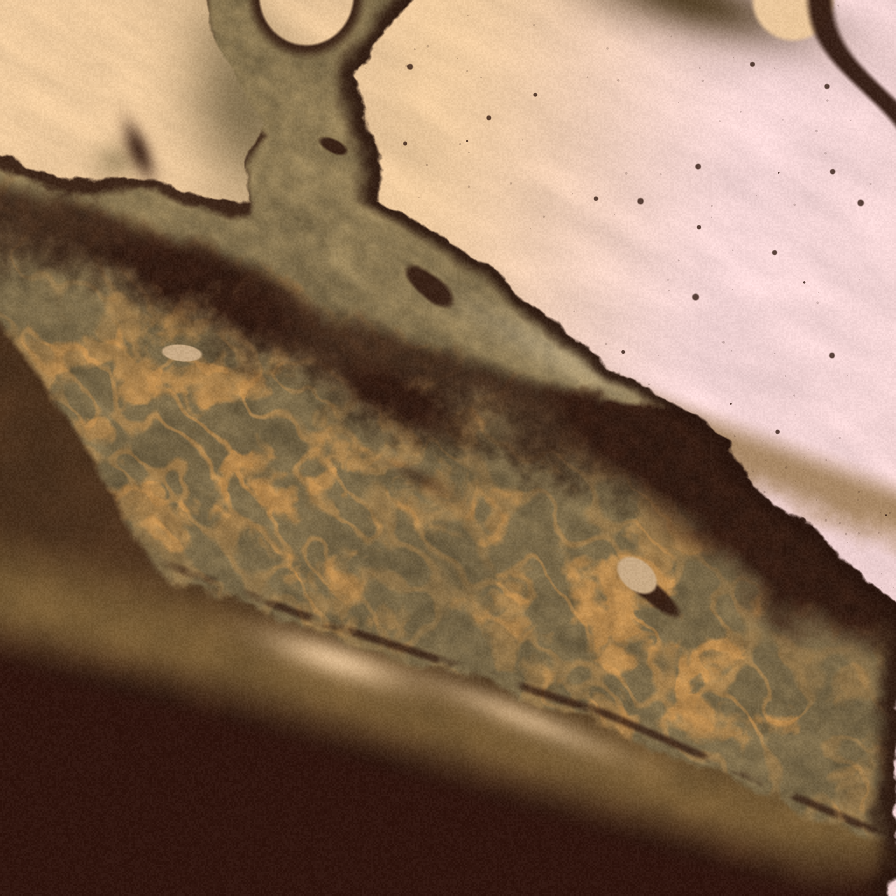
A WebGL 1 fragment shader for this texture:

```glsl
precision highp float;
// Peeling cream paint over a weathered, rust-veined metal ledge.
// Four-knot paths place the layers, noise makes veins and ragged rims,
// and soft rotated spots add shadows and highlights.
uniform vec2 u_resolution;

#define DARK vec3(.19, .1, .065)
#define METAL vec3(.53, .455, .315)
#define RUST vec3(.75, .55, .31)
#define CREAM vec3(.92, .78, .61)
#define PINK vec3(.95, .83, .83)
#define LEDGE vec3(.45, .345, .2)
#define VEINS 24.
#define RAGGED .028
#define GRAIN .045

vec2 p;

float hash(vec2 v) {
  vec3 q = fract(v.xyx * .1031);
  q += dot(q, q.yzx + 33.33);
  return fract((q.x + q.y) * q.z);
}
float noise(vec2 v) {
  vec2 i = floor(v), f = fract(v);
  f *= f * (3. - 2. * f);
  return mix(mix(hash(i), hash(i + vec2(1, 0)), f.x),
             mix(hash(i + vec2(0, 1)), hash(i + 1.), f.x), f.y);
}
float fbm(vec2 v) {
  float sum = 0., amp = .53;
  for (int i = 0; i < 4; i++) {
    sum += amp * noise(v);
    v = mat2(1.6, 1.2, -1.2, 1.6) * v + 7.3;
    amp *= .5;
  }
  return sum;
}
// Piecewise-linear curve through four knots.
float path(float t, vec4 at, vec4 v) {
  vec3 k = clamp((t - at.xyz) / (at.yzw - at.xyz), 0., 1.);
  return mix(mix(mix(v.x, v.y, k.x), v.z, k.y), v.w, k.z);
}
vec2 turn(vec2 v, float a) {
  float c = cos(a), s = sin(a);
  return vec2(c * v.x + s * v.y, c * v.y - s * v.x);
}
float spot(float x, float y, float rx, float ry, float a) {
  vec2 q = turn(p - vec2(x, y), a) / vec2(rx, ry);
  return exp(-dot(q, q));
}
float cover(float d, float soft) { return smoothstep(-soft, soft, d); }

float bigSheet() {
  float upper = path(p.y, vec4(1, .915, .84, .775), vec4(.45, .395, .415, .43));
  float middle = path(p.y, vec4(.775, .705, .59, .508), vec4(.43, .54, .68, .818));
  float lower = path(p.y, vec4(.508, .466, .407, .323), vec4(.818, .833, .91, 1));
  float x = p.y > .775 ? upper : p.y > .508 ? middle : lower;
  return (p.x - x) * .62;
}
float leftSheet(float y) {
  float side = path(y, vec4(1, .96, .863, .82), vec4(.228, .235, .297, .276));
  return min(side - p.x, y - path(p.x, vec4(0, .065, .17, .23), vec4(.83, .805, .797, .778)));
}
// Sparse pits, one at most per cell.
float pits(float cells, float chance) {
  vec2 id = floor(p * cells);
  vec2 offset = .5 * vec2(hash(id + 3.), hash(id + 9.)) + .25;
  float r = .04 + .13 * hash(id + 17.);
  return step(hash(id), chance) * smoothstep(r, r * .5, length(fract(p * cells) - offset));
}

void main() {
  p = gl_FragCoord.xy / u_resolution;
  vec2 flow = turn(p, -.5);
  float rough = fbm(p * 22.), fine = fbm(p * 75.), streak = fbm(flow * vec2(14, 45));
  float jag = (rough + .5 * fine - .75) * RAGGED;

  // Metal, with rust veins below its lip
  float drop = path(p.x, vec4(0, .235, .365, .7), vec4(.8, .735, .655, .55)) - p.y + jag;
  float below = cover(drop, .008);
  vec3 col = METAL * (.68 + .35 * streak + .3 * fine) * (1. - .12 * below);
  col += .13 * spot(.62, .605, .11, .02, -.5);
  vec2 warped = p + .035 * vec2(rough, fbm(p * 18. + 40.));
  float ridge = 1. - abs(2. * noise(turn(warped, -.9) * VEINS * vec2(1, 1.7)) - 1.);
  float density = .28 + .7 * (spot(.25, .49, .19, .1, -.55) + spot(.72, .29, .2, .08, -.65));
  float vein = .7 * smoothstep(.7, .95, ridge) + smoothstep(.53, .68, fbm(warped * VEINS + 11.));
  col = mix(col, RUST * (.8 + .4 * fine), below * clamp(vein * density, 0., .9));

  // Groove, hollows and shade beneath the large sheet
  float shadeY = path(p.x, vec4(.55, .7, .87, 1), vec4(.52, .43, .265, .22));
  float shade = .72 * cover(drop - .008, .015) * smoothstep(.13, .04, drop + jag * 2.);
  shade += .85 * spot(.465, .54, .065, .023, -.5) + .6 * spot(.22, .675, .1, .032, -.4);
  shade += .5 * spot(.47, .465, .035, .009, -.5);
  shade += 1.1 * smoothstep(0., .1, p.y - shadeY + jag * 2.) * smoothstep(.58, .75, p.x) * below;
  col = mix(col, DARK * (.8 + .4 * fine), clamp(shade, 0., .96));

  // Ledge front, its glints and the dark underside
  float rim = p.y - path(p.x, vec4(.176, .35, .68, 1), vec4(.362, .297, .19, .05)) + jag;
  float under = p.y - path(p.x, vec4(0, .26, .52, .91), vec4(.26, .193, .115, 0));
  float band = smoothstep(-.005, .07, under) * (1. - .62 * smoothstep(.08, .17, under));
  vec3 front = mix(DARK, LEDGE, band) * (.85 + .3 * rough);
  float glint = spot(.375, .263, .075, .018, -.32) + .75 * spot(.585, .198, .1, .015, -.38);
  front = mix(front, CREAM, .85 * min(glint, 1.));
  float leftX = path(p.y, vec4(.65, .583, .52, .362), vec4(-.01, .04, .085, .176));
  col = mix(front, col, cover(min(rim, p.x - leftX + jag * .5), .006));
  float crack = smoothstep(.008, .001, abs(rim - .012 - jag)) * smoothstep(.4, .6, rough);
  col = mix(col, DARK, .75 * crack * smoothstep(.17, .22, p.x));
  col = mix(DARK * vec3(1, .85, .9), col, cover(under, .014));

  // Left sheet and small top flake over their dark rims
  float flake = .05 - length((p - vec2(.342, 1.005)) * vec2(.95, .9));
  col = mix(col, DARK, .85 * cover(max(leftSheet(p.y + .015) + jag, flake + .009), .007));
  vec3 paint = CREAM * (.94 + .14 * streak);
  paint = mix(paint, METAL * .85, .85 * spot(.275, .88, .06, .11, .25));
  paint = mix(paint, METAL, .6 * spot(.13, .82, .025, .02, 0.));
  paint = mix(paint, DARK, .85 * spot(.155, .832, .012, .032, .4));
  col = mix(col, paint, cover(max(leftSheet(p.y) + jag * .6, flake), .002));

  // Large sheet: relief, fold, pits and curled top corner
  float big = bigSheet() + jag * .6;
  col = mix(col, DARK * .85, .9 * cover(big + .013, .009));
  paint = mix(CREAM, PINK, smoothstep(.42, .85, p.x + .25 * (.75 - p.y)));
  paint *= .94 + .13 * fbm(flow * vec2(12, 36));
  float fold = .833 - .38 * p.x - p.y;
  paint = mix(paint, LEDGE * 1.25, .75 * cover(fold, .02) * smoothstep(.085, .03, fold + jag));
  paint = mix(paint, DARK, .8 * pits(34., .1) + .2 * pits(85., .04 + .2 * step(0., fold)));
  paint = mix(paint, LEDGE * .7, .95 * spot(.77, 1., .13, .036, -.28));
  paint = mix(paint, CREAM, cover(.045 - length(p - vec2(.885, 1)), .004));
  float slit = abs(p.x - 1.47 + .55 * p.y + .018 * sin(p.y * 28.));
  paint = mix(paint, DARK, .95 * smoothstep(.019, .008, slit) * smoothstep(.82, .86, p.y));
  col = mix(col, paint, cover(big, .002));

  // Loose chips
  float chips = spot(.48, .68, .035, .014, -.7) + spot(.372, .837, .02, .009, -.5)
              + spot(.728, .338, .042, .014, -.7);
  col = mix(col, DARK, .9 * smoothstep(.3, .6, chips + .5 * rough - .25));
  float lit = spot(.711, .358, .027, .018, -.7) + spot(.203, .606, .024, .01, -.1);
  col = mix(col, CREAM * .85, smoothstep(.35, .5, lit));

  col += GRAIN * (hash(floor(p * 512.)) - .5);
  gl_FragColor = vec4(clamp(col, 0., 1.), 1.);
}
```
